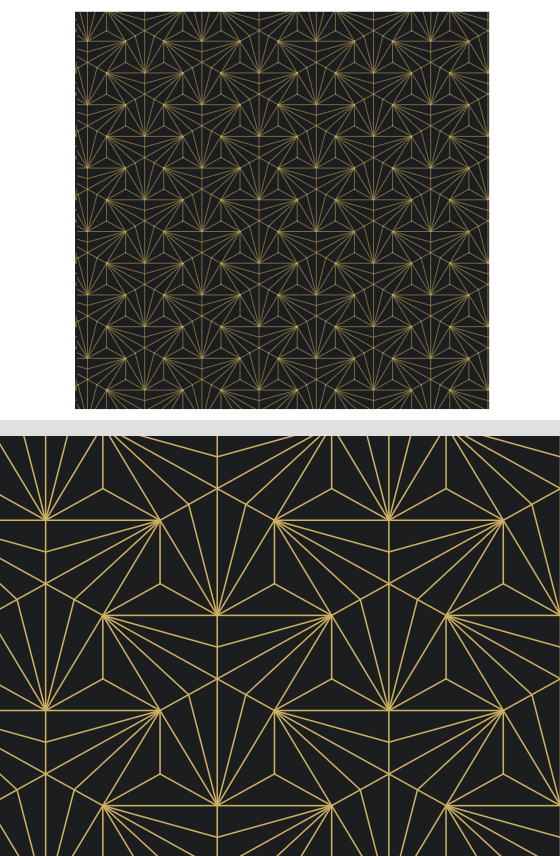
Top: the whole. Bottom: its middle third, enlarged.
Reproduce this pattern procedurally as a Shadertoy shader.

```glsl
const vec3 PAPER = vec3(1.0);
const vec3 CHARCOAL = vec3(0.108, 0.114, 0.116);
const vec3 GOLD = vec3(0.80, 0.69, 0.39);

// Panel bounds and lattice sizes, in canvas heights from the centre
const vec2 PANEL_MIN = vec2(-0.488, -0.474);
const vec2 PANEL_MAX = vec2(0.498, 0.472);
const vec2 HUB_ORIGIN = vec2(-0.0498, 0.0243);
const float COLUMN_STEP = 0.1362;
const float ROW_STEP = 0.1510;
const float LINE_WIDTH = 0.00122;
const float SEAM_WIDTH = 0.0045;
const float SEAM_SHIFT = 0.1675;

float segmentDistance(vec2 p, vec2 a, vec2 b) {
    vec2 ab = b - a;
    return length(p - a - ab * clamp(dot(p - a, ab) / dot(ab, ab), 0.0, 1.0));
}

// Share of the ground left bare by one stroke; thin strokes fade, not vanish
float bare(vec2 p, vec2 a, vec2 b, float pixel) {
    float halfWidth = 0.5 * max(LINE_WIDTH, pixel);
    float cover = clamp((halfWidth - segmentDistance(p, a, b)) / pixel + 0.5, 0.0, 1.0);
    return 1.0 - cover * min(1.0, LINE_WIDTH / pixel);
}

// Fanned triangle hanging below a hub, with a small star triangle on each side above
float fanBare(vec2 p, float side, float tall, float pixel) {
    p.x = abs(p.x);
    vec2 hub = vec2(0.0);
    vec2 corner = vec2(side, 0.0);
    vec2 tip = vec2(0.0, -tall);
    vec2 centre = tip / 3.0;
    vec2 flank = 0.5 * (corner + tip);
    vec2 knee = 0.5 * (centre + flank);
    vec2 star = vec2(0.5 * side, tall / 6.0);

    // Outline and medians
    float ground = bare(p, hub, corner, pixel);
    ground *= bare(p, corner, tip, pixel);
    ground *= bare(p, hub, tip, pixel);
    ground *= bare(p, corner, centre, pixel);
    ground *= bare(p, centre, flank, pixel);

    // Rays between outline and medians
    ground *= bare(p, corner, 0.5 * centre, pixel);
    ground *= bare(p, corner, knee, pixel);
    ground *= bare(p, tip, knee, pixel);

    // Three-armed star
    ground *= bare(p, star, hub, pixel);
    ground *= bare(p, star, corner, pixel);
    ground *= bare(p, star, vec2(0.5 * side, 0.5 * tall), pixel);
    return ground;
}

// Staggered columns of fans
float latticeInk(vec2 p, float pixel) {
    float firstColumn = floor(p.x / COLUMN_STEP);
    float ground = 1.0;
    for (int i = 0; i < 2; i++) {
        float column = firstColumn + float(i);
        float stagger = 0.5 * ROW_STEP * mod(column, 2.0);
        vec2 local = vec2(p.x - column * COLUMN_STEP, mod(p.y - stagger, ROW_STEP));
        for (int j = 0; j < 2; j++) {
            vec2 q = local - vec2(0.0, float(j) * ROW_STEP);
            ground *= fanBare(q, COLUMN_STEP * 2.0 / 3.0, ROW_STEP, pixel);
        }
    }
    return 1.0 - ground;
}

float boxMask(vec2 p, vec2 low, vec2 high, float pixel) {
    vec2 inside = min(p - low, high - p);
    return clamp(min(inside.x, inside.y) / pixel + 0.5, 0.0, 1.0);
}

void mainImage(out vec4 fragColor, in vec2 fragCoord) {
    float pixel = 1.0 / iResolution.y;
    vec2 p = (fragCoord - 0.5 * iResolution.xy) * pixel;

    // Narrow misaligned seam along the left border
    float seam = 1.0 - step(PANEL_MIN.x + SEAM_WIDTH, p.x);
    vec2 latticePoint = p - HUB_ORIGIN + vec2(SEAM_SHIFT * seam, 0.0);

    vec3 panel = mix(CHARCOAL, GOLD, latticeInk(latticePoint, pixel));
    vec3 color = mix(PAPER, panel, boxMask(p, PANEL_MIN, PANEL_MAX, pixel));
    fragColor = vec4(color, 1.0);
}
```
